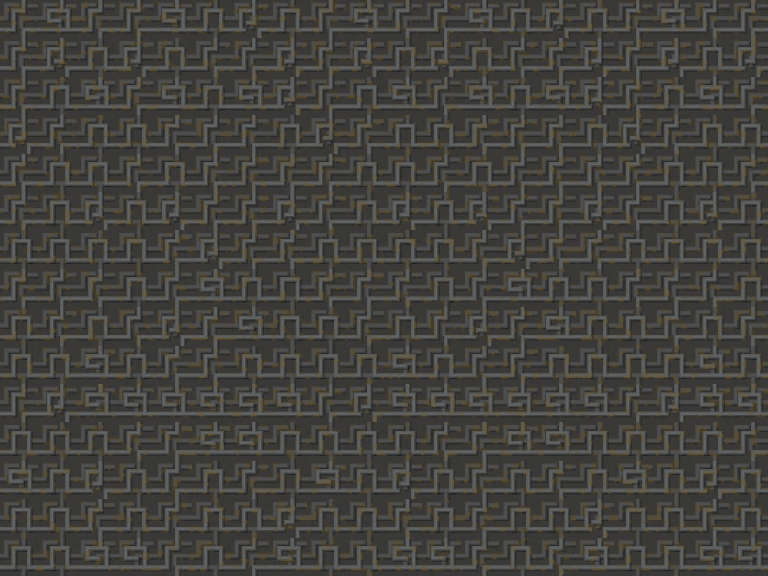
A WebGL 1 fragment shader for this pattern:

```glsl
precision highp float;
// Worn maze of bevelled grey pipes in square tiles, with fainter rusty pipes beneath.
uniform vec2 u_resolution;

#define TILES_DOWN 15.0
#define TILE_CYCLE 8.0
#define PIPE_HALF 0.06
#define CORE_HALF 0.026
#define BEVEL 0.035
#define RUST_SCALE 4.3
#define GROUND vec3(0.225, 0.222, 0.215)
#define STEEL_DARK vec3(0.27, 0.275, 0.28)
#define STEEL_LIGHT vec3(0.38, 0.39, 0.385)
#define RUST_DARK vec3(0.25, 0.23, 0.18)
#define RUST_MID vec3(0.29, 0.245, 0.165)
#define RUST_LIGHT vec3(0.40, 0.335, 0.20)

float hash(vec2 p) {
  return fract(sin(dot(p, vec2(127.1, 311.7))) * 4375.85);
}

vec2 gradient(vec2 p) {
  float a = 6.2832 * hash(p);
  return vec2(cos(a), sin(a));
}

float gradientNoise(vec2 p) {
  vec2 i = floor(p), f = fract(p), e = vec2(1.0, 0.0);
  vec2 u = f * f * f * (f * (f * 6.0 - 15.0) + 10.0);
  float low = mix(dot(gradient(i), f), dot(gradient(i + e), f - e), u.x);
  float high = mix(dot(gradient(i + e.yx), f - e.yx), dot(gradient(i + 1.0), f - 1.0), u.x);
  return mix(low, high, u.y);
}

// Square-ended distances to straight runs
float across(vec2 p, float x0, float x1, float y) {
  return max(abs(p.y - y), max(x0 - p.x, p.x - x1));
}

float upright(vec2 p, float x, float y0, float y1) {
  return across(p.yx, y0, y1, x);
}

// Upper pipes: hump, staircase, box or hook, all sharing the same edge ports
float upperPipes(vec2 p, float kind) {
  float d = across(p, -0.2, 0.36, 0.22);
  if (kind < 1.0) {
    d = min(d, min(upright(p, 0.36, 0.22, 0.72), across(p, 0.36, 0.76, 0.72)));
    return min(d, min(upright(p, 0.76, 0.22, 0.72), across(p, 0.76, 1.2, 0.22)));
  }
  d = min(d, upright(p, 0.62, 0.72, 1.2));
  if (kind < 2.0) {
    d = min(d, min(upright(p, 0.36, 0.22, 0.72), across(p, 0.36, 0.62, 0.72)));
    return min(d, min(upright(p, 0.62, -0.2, 0.22), across(p, 0.62, 1.2, 0.22)));
  }
  if (kind < 3.0) {
    d = min(d, min(across(p, 0.3, 1.2, 0.22), upright(p, 0.78, 0.22, 0.72)));
    d = min(d, min(across(p, 0.28, 0.78, 0.72), upright(p, 0.28, 0.46, 0.72)));
    return min(d, across(p, 0.28, 0.56, 0.46));
  }
  d = min(d, min(upright(p, 0.28, 0.22, 0.72), across(p, 0.28, 0.62, 0.72)));
  d = min(d, min(upright(p, 0.62, 0.4, 0.72), across(p, 0.46, 0.62, 0.4)));
  return min(d, min(upright(p, 0.76, -0.2, 0.22), across(p, 0.76, 1.2, 0.22)));
}

// Lower pipes: short stepped runs, with stubs above and below the humps
float lowerPipes(vec2 p, float kind) {
  float d = min(across(p, -0.2, 0.17, 0.52), upright(p, 0.17, 0.52, 0.87));
  d = min(d, across(p, 0.17, 0.46, 0.87));
  if (kind < 1.0) {
    d = min(d, min(upright(p, 0.62, -0.2, 0.22), upright(p, 0.62, 0.72, 1.2)));
    return min(d, min(across(p, 0.36, 0.76, 0.22), across(p, 0.76, 1.2, 0.52)));
  }
  d = min(d, min(across(p, 0.56, 1.2, 0.52), upright(p, 0.56, 0.3, 0.52)));
  return min(d, across(p, 0.76, 0.96, 0.84));
}

float fill(float d, float halfWidth, float edge) {
  return clamp(0.5 + (halfWidth - d) / edge, 0.0, 1.0);
}

// Shadow, rusty rim, bevelled flank and bright core of one layer
vec3 paintPipe(vec3 base, float d, float dLit, float dShade, float rust, float bright, float edge) {
  float facing = clamp((dLit - dShade) / (2.0 * BEVEL), -1.0, 1.0);
  vec3 low = mix(GROUND, STEEL_DARK, bright);
  vec3 high = mix(GROUND, STEEL_LIGHT, bright);
  vec3 stain = mix(RUST_MID, RUST_LIGHT, smoothstep(0.35, 0.9, rust) * bright);
  vec3 flank = mix(low, high, 0.3 + 0.45 * facing);
  flank = mix(flank, stain, rust * (0.75 - 0.25 * facing));
  vec3 col = mix(base, base * 0.76, fill(dLit, PIPE_HALF, edge));
  col = mix(col, mix(col, RUST_DARK, rust), fill(d, PIPE_HALF + 0.045, edge));
  col = mix(col, flank, fill(d, PIPE_HALF, edge));
  return mix(col, mix(high, stain, 0.4 * rust), fill(d, CORE_HALF, edge));
}

void main() {
  vec2 grid = gl_FragCoord.xy / u_resolution.y * TILES_DOWN;
  float edge = 0.75 * TILES_DOWN / u_resolution.y;
  vec2 tile = floor(grid), p = fract(grid);
  vec2 o = vec2(-BEVEL, BEVEL);

  // Tile kind, cycling along each row, and patchy wear
  float pick = hash(vec2(mod(tile.x, TILE_CYCLE), tile.y) + 3.0);
  float kind = step(0.36, pick) + step(0.74, pick) + step(0.88, pick) + 0.5;
  float wear = gradientNoise(grid * RUST_SCALE) + 0.4 * gradientNoise(grid * 9.0 + 17.0);
  float rust = smoothstep(0.0, 0.26, wear);

  vec3 col = GROUND * (1.0 + 0.06 * gradientNoise(grid * 9.0));
  col = paintPipe(col, lowerPipes(p, kind), lowerPipes(p + o, kind),
                  lowerPipes(p - o, kind), rust, 0.55, edge);
  col = paintPipe(col, upperPipes(p, kind), upperPipes(p + o, kind),
                  upperPipes(p - o, kind), rust * 0.85, 1.0, edge);
  gl_FragColor = vec4(col, 1.0);
}
```
